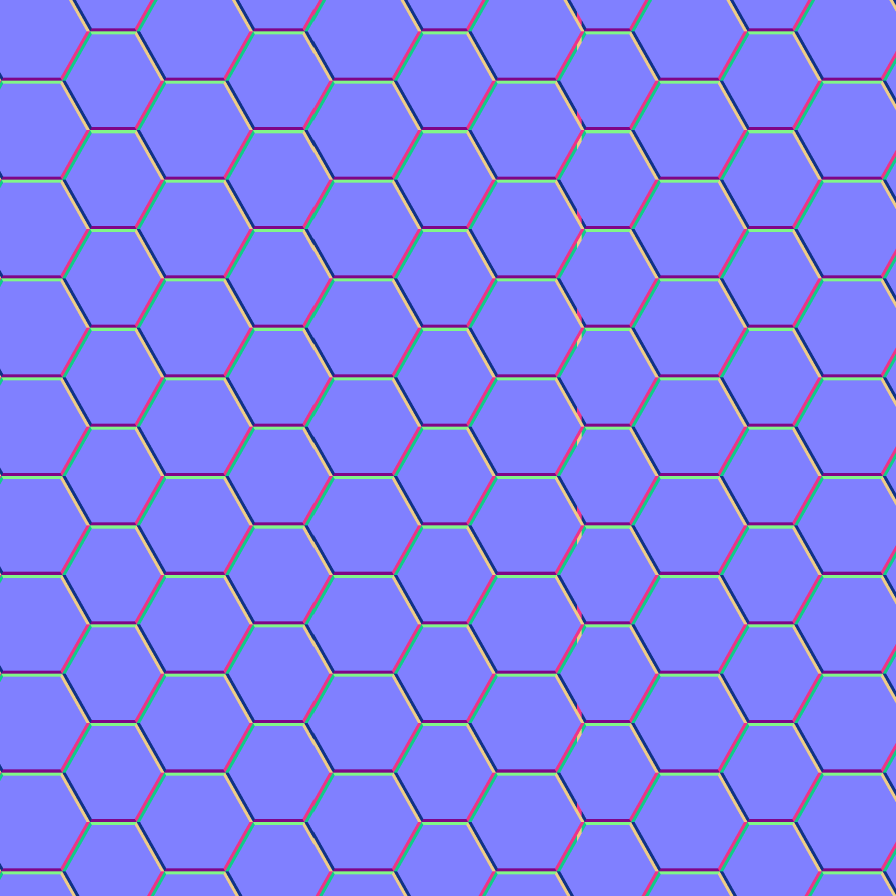
Reproduce this texture map procedurally as a WebGL 1 fragment shader.

```glsl
precision highp float;

uniform vec2 u_resolution;

// Lattice, in fractions of the canvas
const vec2 PERIOD = vec2(0.1819, 0.1103);
const vec2 ORIGIN = vec2(0.2174, 0.9099);   // middle of one wide edge
const float WIDE_HALF = 0.0339;             // half length of a wide edge
const float SLANT_RUN = 0.0311;             // horizontal extent of a slanted edge
const float GROOVE_HALF = 0.0034;           // width of one groove wall

// Irregular joins between columns
const vec2 STRETCH = vec2(0.3125, 0.0052);  // position, shift
const vec2 JOG = vec2(0.3500, 0.0010);      // position, shift
const vec2 SEAM = vec2(0.6440, 0.6490);     // left and right bounds

// Tangent-space normal colours
const vec3 FLAT_COLOR = vec3(0.50, 0.50, 1.00);
const vec2 WALL_SLOPE = vec2(0.50, 0.62);
const float WALL_BLUE = 0.53;
const vec2 WALL_RANGE = vec2(0.02, 0.97);

const int SAMPLES = 3;                      // per axis

float columnShift(float x) {
  return STRETCH.y * step(STRETCH.x, x) + JOG.y * step(JOG.x, x);
}

// Direction towards the nearest hexagon edge in xy, distance to it in z
vec3 nearestEdge(vec2 p) {
  vec2 q = p - ORIGIN;
  q.x -= columnShift(p.x);
  q = mod(q + 0.5 * PERIOD, PERIOD) - 0.5 * PERIOD;
  vec2 side = vec2(q.x < 0.0 ? -1.0 : 1.0, q.y < 0.0 ? -1.0 : 1.0);
  q = abs(q);

  // One mirrored quarter: wide edge below, narrow edge above, slant between
  float halfHeight = 0.5 * PERIOD.y;
  vec2 slantNormal = normalize(vec2(halfHeight, -SLANT_RUN));
  float slant = dot(q - vec2(WIDE_HALF, 0.0), slantNormal);
  bool narrowCell = slant > 0.0;
  float level = narrowCell ? halfHeight - q.y : q.y;
  vec2 toLevel = vec2(0.0, narrowCell ? 1.0 : -1.0);
  vec2 toSlant = narrowCell ? -slantNormal : slantNormal;

  vec2 direction = (level < abs(slant) ? toLevel : toSlant) * side;

  // Walls inside the seam lean the wrong way
  if (narrowCell && p.x > SEAM.x && p.x < SEAM.y) direction.x = -direction.x;
  return vec3(direction, min(level, abs(slant)));
}

vec3 surfaceColor(vec2 p) {
  vec3 edge = nearestEdge(p);
  vec2 tilt = clamp(0.5 + WALL_SLOPE * edge.xy, WALL_RANGE.x, WALL_RANGE.y);
  return edge.z < GROOVE_HALF ? vec3(tilt, WALL_BLUE) : FLAT_COLOR;
}

void main() {
  // Average a grid of samples over each pixel to smooth the edges
  vec3 sum = vec3(0.0);
  for (int j = 0; j < SAMPLES; j++) {
    for (int i = 0; i < SAMPLES; i++) {
      vec2 offset = (vec2(float(i), float(j)) + 0.5) / float(SAMPLES) - 0.5;
      sum += surfaceColor((gl_FragCoord.xy + offset) / u_resolution);
    }
  }
  gl_FragColor = vec4(sum / float(SAMPLES * SAMPLES), 1.0);
}
```
